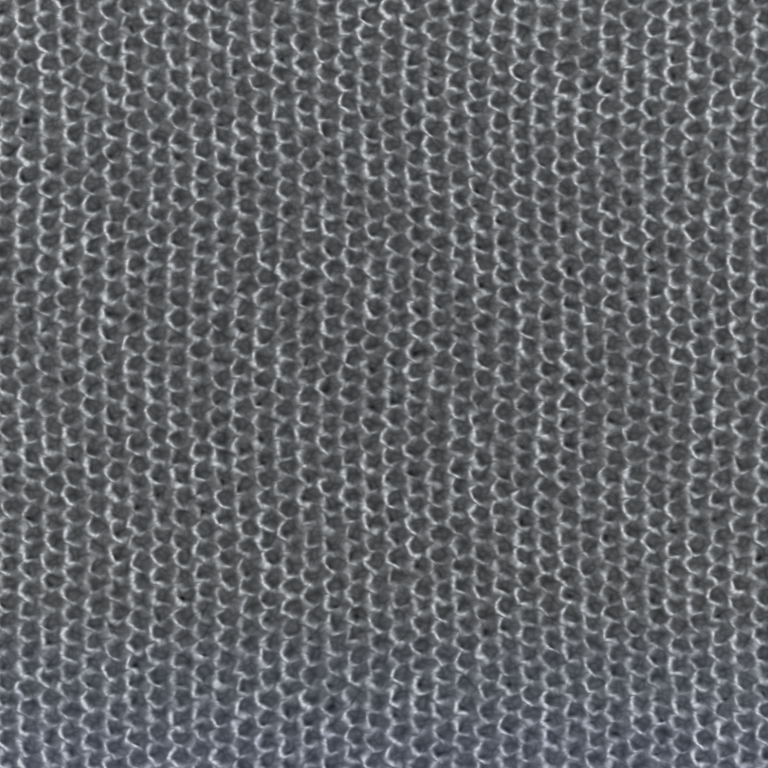
Write a WebGL 1 fragment shader that draws this texture.

```glsl
precision highp float;
// Charcoal ribbed knit: dark rounded stitches between pale, scalloped yarn ridges.

uniform vec2 u_resolution;

float hash(vec2 p) {
  return fract(sin(dot(p, vec2(41.3, 289.1))) * 4375.85);
}

vec2 hash2(vec2 p) {
  return vec2(hash(p), hash(p + 17.7));
}

// Distance to the nearest scattered fibre point
float cellular(vec2 p) {
  vec2 base = floor(p);
  float nearest = 2.0;
  for (int j = -1; j <= 1; j++) {
    for (int i = -1; i <= 1; i++) {
      vec2 id = base + vec2(float(i), float(j));
      nearest = min(nearest, length(id + hash2(id) - p));
    }
  }
  return nearest;
}

// Returns ridge light, stitch shade and pit depth
vec3 knit(vec2 g) {
  vec3 result = vec3(0.0);
  for (int i = -1; i <= 1; i++) {
    float column = floor(g.x) + float(i);
    float shift = 0.5 * mod(column, 2.0) + 0.35 * hash(vec2(column, 5.0));
    for (int j = -1; j <= 1; j++) {
      vec2 id = vec2(column, floor(g.y - shift) + float(j));
      vec2 jitter = (hash2(id) - 0.5) * vec2(0.16, 0.24);
      vec2 d = g - id - vec2(0.5, 0.5 + shift) - jitter;
      float r = length(d * vec2(1.0, 0.95));

      // Hooked loop around the left and lower side
      float facing = dot(d, vec2(-0.93, -0.37)) / max(r, 0.01);
      float loop = exp(-pow((r - 0.49) / 0.125, 2.0)) * smoothstep(-0.35, 0.9, facing);
      float sheen = 0.5 + 0.6 * hash(id + 3.1);

      // Small shadow tucked inside the loop
      vec2 pit = d - vec2(-0.22, -0.26) - 0.25 * (hash2(id + 9.4) - 0.5);
      float depth = exp(-dot(pit, pit) / 0.018) * hash(id + 6.2);

      result = max(result, vec3(loop * sheen, smoothstep(0.52, 0.2, r), depth));
    }
  }
  return result;
}

void main() {
  vec2 uv = gl_FragCoord.xy / u_resolution;

  // Slightly uneven columns and rows
  vec2 g = uv * vec2(35.5, 39.0);
  g.x += 0.3 * uv.y + 0.14 * sin(uv.y * 13.0 + uv.x * 5.0);
  g.y += 0.25 * sin(uv.x * 7.0 + uv.y * 3.0);
  g += 0.06 * vec2(sin(g.y * 5.1 + 2.0 * sin(g.x * 3.7)),
                   sin(g.x * 5.9 + 2.0 * sin(g.y * 4.3)));

  vec3 yarn = knit(g);
  float grain = cellular(g * 3.2) - 0.45;
  float fuzz = cellular(g * 1.7 + 31.0) - 0.45;

  // Ridges, stitch bodies, pits and fibre
  float tone = 0.355 - 0.075 * yarn.y - 0.14 * yarn.z;
  tone += yarn.x * (0.35 - 0.28 * grain);
  tone -= 0.13 * grain + 0.07 * fuzz;

  // Darker middle, cool light along the lower edge
  vec2 c = uv - vec2(0.52, 0.52);
  tone *= 0.95 + 0.22 * dot(c, c);
  vec3 color = tone * vec3(0.98, 1.0, 1.02);
  color += vec3(0.0, 0.012, 0.045) * smoothstep(0.25, 0.0, uv.y);
  gl_FragColor = vec4(clamp(color, 0.09, 0.8), 1.0);
}
```
